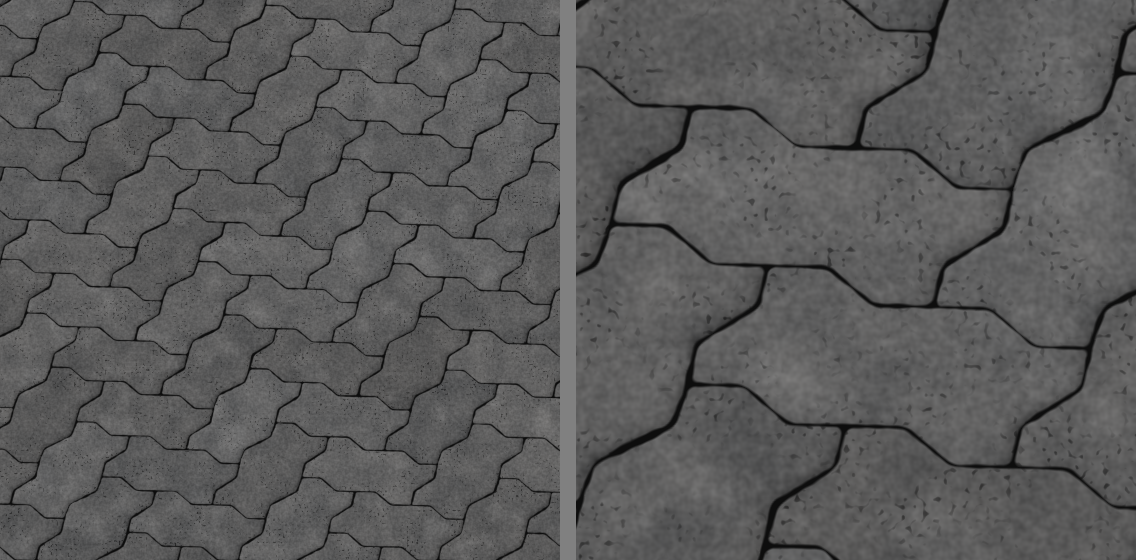
Left, the full canvas; right, a detail of the centre.
Give the GLSL for this texture, as a WebGL 2 fragment shader.

```glsl
#version 300 es
precision highp float;

uniform vec2 u_resolution;
out vec4 outColor;

// Paving lattice: one paver covers two cells
const vec2 ORIGIN = vec2(0.402, 0.603);
const vec2 CELL_A = vec2(0.0983, -0.0246);
const vec2 CELL_B = vec2(-0.0529, -0.0695);
const vec2 TILT = vec2(-0.02, -0.055);      // perspective foreshortening
const vec2 CORNER_SHIFT = vec2(0.045, -0.016); // slack of opposite corners, in cells
const float ZIGZAG = 0.095;                 // side offset, in cells
const float ZIGZAG_BEND = 0.19;             // bend position from the side's middle

// Joints and edges, in canvas units
const vec2 JOINT_HALF = vec2(0.0013, 0.0009);
const float JOINT_SOFT = 0.0007;
const float CORNER_RADIUS = 0.004;
const vec2 BEVEL_WIDTH = vec2(0.0040, 0.0022);
const vec2 BEVEL_DARK = vec2(0.12, 0.06);

// Concrete
const vec3 JOINT_COLOR = vec3(0.05);
const vec3 STONE_COLOR = vec3(0.366, 0.365, 0.365);
const vec3 TINT = vec3(0.003, 0.0, -0.003);
const float TONE_VARIATION = 0.045;
const float MOTTLE = 0.052;
const float GRAIN = 0.055;
const float PIT_DARK = 0.15;
const float STAIN_LIGHT = 0.035;

vec2 hash2(vec2 p) {
    vec3 h = fract(p.xyx * vec3(0.1031, 0.1030, 0.0973));
    h += dot(h, h.yzx + 33.33);
    return fract((h.xx + h.yz) * h.zy);
}

float gradientDot(vec2 corner, vec2 offset) {
    float angle = 6.2832 * hash2(corner).x;
    return dot(vec2(cos(angle), sin(angle)), offset);
}

float gradientNoise(vec2 p) {
    vec2 i = floor(p), f = p - i;
    vec2 u = f * f * f * (f * (f * 6.0 - 15.0) + 10.0);
    vec2 e = vec2(1.0, 0.0);
    float low = mix(gradientDot(i, f), gradientDot(i + e.xy, f - e.xy), u.x);
    float high = mix(gradientDot(i + e.yx, f - e.yx), gradientDot(i + e.xx, f - e.xx), u.x);
    return mix(low, high, u.y);
}

float fbm(vec2 p) {
    float sum = 0.0, gain = 1.0;
    for (int i = 0; i < 4; i++) {
        sum += gain * gradientNoise(p);
        p = mat2(1.6, 1.2, -1.2, 1.6) * p + 7.3;
        gain *= 0.6;
    }
    return sum;
}

// Bent side profile: zero at both ends and in the middle
float zigzag(float t) {
    float u = fract(t) - 0.5;
    float rise = abs(u) / ZIGZAG_BEND;
    float fall = (0.5 - abs(u)) / (0.5 - ZIGZAG_BEND);
    float k = max(0.4 - abs(rise - fall), 0.0);
    return -sign(u) * ZIGZAG * (min(rise, fall) - k * k / 1.6);
}

void main() {
    // Undo the perspective, shift the slack corners, then bend the lattice lines
    vec2 d = gl_FragCoord.xy / u_resolution - ORIGIN;
    vec2 flatPos = d / (1.0 + dot(TILT, d));
    vec2 grid = inverse(mat2(CELL_A, CELL_B)) * flatPos;
    float diagonal = mod(grid.x - grid.y, 4.0);
    grid -= CORNER_SHIFT * (max(1.0 - abs(diagonal - 3.0), 0.0) - max(1.0 - abs(diagonal - 2.0), 0.0));
    vec2 bent = grid + vec2(-zigzag(grid.y), zigzag(grid.x));

    // Herringbone: cells repeat by four along each row, shifted by one per row
    vec2 cell = floor(bent);
    float slot = mod(cell.x - cell.y, 4.0);
    bool lying = slot < 1.5;
    vec2 size = lying ? vec2(2.0, 1.0) : vec2(1.0, 2.0);
    vec2 id = cell;
    if (slot > 0.5 && lying) id.x -= 1.0;
    if (slot < 2.5 && !lying) id.y -= 1.0;

    // Distances to the paver's sides in canvas units
    vec2 dx = dFdx(bent) * u_resolution.x, dy = dFdy(bent) * u_resolution.y;
    vec2 slope = sqrt(dx * dx + dy * dy);
    vec2 nearSide = (bent - id) / slope;
    vec2 farSide = (size - bent + id) / slope;
    float wear = 1.0 + 1.1 * gradientNoise(flatPos * 28.0) + 0.9 * gradientNoise(flatPos * 110.0);
    vec2 inset = min(nearSide, farSide) - JOINT_HALF * wear;
    float edge = CORNER_RADIUS - length(max(CORNER_RADIUS - inset, 0.0));

    // Concrete surface, different on every paver
    vec2 seed = hash2(id + 61.0);
    vec2 p = flatPos + seed * 3.0 + 2.0;
    float mottle = fbm(p * 19.0);
    float grain = gradientNoise(p * 160.0) + 0.8 * gradientNoise(p * 300.0);
    float pitted = smoothstep(-0.25, 0.4, gradientNoise(p * 24.0 + 9.0));
    float pits = smoothstep(0.2, 0.5, gradientNoise(p * 240.0 + 4.0)) * pitted;
    float stain = smoothstep(0.12, 0.5, fbm(p * 13.0 + 31.0));

    vec3 color = STONE_COLOR + TINT * (seed.y - 0.5 + mottle);
    color += TONE_VARIATION * (seed.x - 0.5) + MOTTLE * mottle + GRAIN * grain;
    color += STAIN_LIGHT * stain - PIT_DARK * pits;

    // Shaded bevel on the sides turned from the light, then the joints
    vec2 bevel = BEVEL_DARK * exp(-max(farSide - JOINT_HALF, 0.0) / BEVEL_WIDTH);
    color -= bevel.x + bevel.y;
    float soft = 0.5 / u_resolution.y + JOINT_SOFT;
    color = mix(JOINT_COLOR, color, smoothstep(-soft, soft, edge));
    outColor = vec4(clamp(color, 0.0, 1.0), 1.0);
}
```
